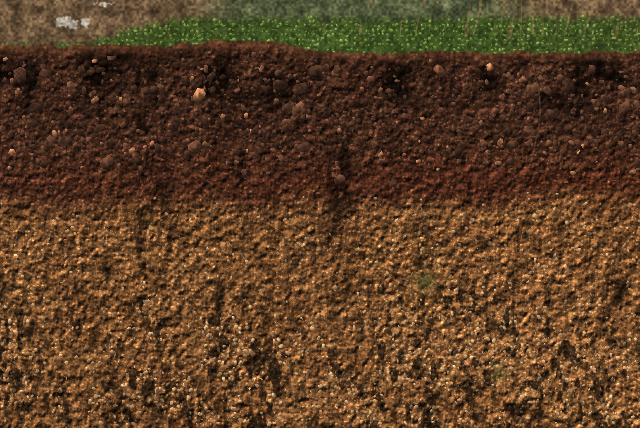
Reproduce this texture procedurally as a Shadertoy shader.

```glsl
float hash(vec2 p) {
    vec3 q = fract(p.xyx * vec3(0.1031, 0.103, 0.0973));
    q += dot(q, q.yzx + 33.33);
    return fract((q.x + q.y) * q.z);
}

float noise(vec2 p) {
    vec2 i = floor(p), f = fract(p);
    f = f * f * (3.0 - 2.0 * f);
    return mix(mix(hash(i), hash(i + vec2(1, 0)), f.x),
               mix(hash(i + vec2(0, 1)), hash(i + vec2(1, 1)), f.x), f.y);
}

float fbm(vec2 p) {
    float sum = 0.0, amp = 0.53;
    for (int i = 0; i < 4; i++) {
        sum += amp * noise(p);
        p = mat2(1.6, 1.2, -1.2, 1.6) * p + 7.3;
        amp *= 0.5;
    }
    return sum;
}

float spot(vec2 p, float x, float y, float w, float h) {
    vec2 d = (p - vec2(x, y)) / vec2(w, h);
    return exp(-dot(d, d));
}

// Angular lumps on a jittered grid: coverage, light, random id
vec3 lumps(vec2 p, float scale, float fill, float pixel) {
    p *= scale;
    vec3 result = vec3(0);
    for (int k = 0; k < 9; k++) {
        vec2 c = floor(p) + vec2(k % 3 - 1, k / 3 - 1);
        float id = hash(c + scale), a = id * 40.0;
        float radius = mix(0.22, 0.52, hash(c + 73.0));
        vec2 q = p - c - 0.2 - 0.6 * vec2(hash(c + 17.1), hash(c + 41.7));
        vec2 r = mat2(cos(a), -sin(a), sin(a), cos(a)) * q;
        r.y *= 1.0 + 0.8 * hash(c + 9.0);
        float d = max(length(r), max(abs(r.x) * 1.12, abs(r.x * 0.5 + r.y) * 1.2)) - radius;
        float edge = scale * pixel * 0.6;
        float cover = smoothstep(edge, -edge, d) * step(hash(c + 5.5), fill);
        float light = 0.5 + 0.55 * dot(q, vec2(-0.45, 0.9)) / radius;
        result = mix(result, vec3(1, light, id), cover);
    }
    return result;
}

vec3 earth(vec2 p, float pixel) {
    float broad = fbm(p * vec2(7, 5)), coarse = fbm(p * 24.0 + 3.0);
    float sub = smoothstep(0.56, 0.48, p.y + 0.09 * (broad - 0.5));

    // Dark topsoil, reddish seam and ochre subsoil
    vec3 top = mix(vec3(0.15, 0.085, 0.055), vec3(0.32, 0.2, 0.14), coarse);
    float seam = spot(p, p.x, 0.575, 1.0, 0.07) * (0.3 + 0.2 * p.x);
    top = mix(top, vec3(0.3, 0.15, 0.09), seam);
    vec3 ochre = mix(vec3(0.35, 0.22, 0.12), vec3(0.55, 0.38, 0.225), mix(broad, coarse, 0.6));
    vec3 col = mix(top, ochre * (0.98 + 0.08 * smoothstep(0.75, 1.2, p.x)), sub);

    // Crumb relief
    float relief = fbm(p * 80.0) - fbm((p + vec2(-0.003, 0.005)) * 80.0);
    col *= clamp(1.0 + 2.5 * relief, 0.25, 1.9);
    vec3 grain = lumps(p, 95.0, 0.72, pixel);
    col = mix(col * 0.82, col * (0.45 + 1.15 * grain.y) + 0.06 * (grain.z - 0.4), grain.x * 0.85);

    // Vertical fissures and shaded hollows
    float streak = noise(vec2(p.x * 34.0 + 2.0 * noise(p * 9.0), p.y * 3.5));
    float broken = smoothstep(0.38, 0.62, fbm(p * vec2(60, 30)));
    col *= 1.0 - 0.55 * smoothstep(0.7, 0.92, streak) * broken;
    float hollow = smoothstep(0.5, 0.72, fbm(p * vec2(14, 17) + 4.0)) * spot(p, p.x, 0.81, 1.0, 0.075);
    hollow += 0.6 * (spot(p, 0.27, 0.83, 0.035, 0.05) + spot(p, 0.51, 0.805, 0.04, 0.025));
    hollow += 0.7 * spot(p, 1.35, 0.8, 0.03, 0.07);
    col *= 1.0 - 0.7 * min(hollow, 1.0);

    // Stones in the topsoil
    float belt = smoothstep(0.54, 0.66, p.y) * smoothstep(0.885, 0.82, p.y);
    for (float i = 0.0; i < 3.0; i++) {
        vec3 stone = lumps(p + i * 2.7, 60.0 - 18.0 * i, belt * (0.55 - 0.13 * i), pixel);
        vec3 body = mix(vec3(0.2, 0.13, 0.095), vec3(0.43, 0.28, 0.2), stone.z * stone.z);
        body = mix(body, vec3(0.54, 0.36, 0.24), step(0.95, stone.z));
        body *= (0.3 + 1.15 * stone.y) * (0.6 + 0.8 * fbm(p * 70.0));
        col = mix(col, body, stone.x * 0.9);
    }

    // Pale mineral crumbs low in the bank
    float pale = 0.9 * spot(p, 0.46, 0.17, 0.15, 0.13) + spot(p, 1.13, 0.17, 0.27, 0.19);
    pale += 0.7 * spot(p, 0.01, 0.19, 0.07, 0.12) + 0.4 * smoothstep(0.3, 0.0, p.y) + 0.15 * sub;
    pale *= smoothstep(0.28, 0.6, fbm(p * vec2(22, 13)));
    vec3 crumb = lumps(p + 1.3, 76.0, min(pale, 0.85), pixel);
    vec3 tint = mix(vec3(0.56, 0.41, 0.25), vec3(0.74, 0.61, 0.45), crumb.z);
    col = mix(col, tint * (0.5 + 0.75 * crumb.y), crumb.x * 0.9);
    float gaps = smoothstep(0.5, 0.66, fbm(p * vec2(65, 40) + 8.0));
    col *= 1.0 - 0.6 * gaps * min(pale + 0.35 * sub, 1.0);

    // Burrows and mossy patches
    col *= 1.0 - 0.85 * (spot(p, 0.248, 0.37, 0.015, 0.013) + spot(p, 0.5, 0.137, 0.012, 0.01));
    float moss = spot(p, 0.995, 0.343, 0.025, 0.025) + 0.7 * spot(p, 1.166, 0.127, 0.02, 0.02);
    return mix(col, vec3(0.28, 0.27, 0.14) * (0.5 + coarse), moss * 0.7);
}

vec3 field(vec2 p, float pixel) {
    // Dry scrub, grey-green bush and pale litter
    float n = fbm(p * vec2(50, 40));
    vec3 col = mix(vec3(0.16, 0.12, 0.08), vec3(0.5, 0.4, 0.29), n);
    float bush = smoothstep(0.42, 0.58, p.x) * smoothstep(1.32, 1.08, p.x);
    col = mix(col, mix(vec3(0.1, 0.14, 0.08), vec3(0.4, 0.43, 0.3), n), bush * 0.85);
    float litter = spot(p, 0.16, 0.945, 0.06, 0.025) + spot(p, 0.24, 0.99, 0.04, 0.012);
    col = mix(col, vec3(0.56, 0.53, 0.48), smoothstep(0.36, 0.5, litter * n * 1.2));

    // Leafy turf with dry stalks
    float turfTop = mix(0.895, 0.957, smoothstep(0.15, 0.45, p.x)) + 0.035 * (n - 0.5);
    vec3 leaf = lumps(p, 92.0, 0.8, pixel);
    vec3 green = mix(vec3(0.19, 0.26, 0.09), vec3(0.43, 0.52, 0.26), mix(n, leaf.z, 0.5));
    green *= mix(0.75, 0.6 + 0.8 * leaf.y, leaf.x);
    col = mix(col, green, 0.95 * smoothstep(0.012, -0.012, p.y - turfTop));
    float stalk = noise(vec2(p.x * 130.0 + 5.0 * noise(p * 8.0), p.y * 14.0));
    stalk = smoothstep(0.74, 0.92, stalk) * smoothstep(0.6, 0.9, p.x) * smoothstep(0.9, 0.93, p.y);
    return mix(col, vec3(0.42, 0.34, 0.22), stalk * 0.6);
}

void mainImage(out vec4 fragColor, in vec2 fragCoord) {
    vec2 p = fragCoord / iResolution.y;
    float pixel = 1.0 / iResolution.y;
    float surface = 0.883 + 0.014 * spot(p, 0.55, p.y, 0.13, 1.0) - 0.014 * smoothstep(0.6, 0.82, p.x);
    surface += 0.018 * fbm(vec2(p.x * 28.0, 1));
    vec3 col = earth(p, pixel);

    // Sunlit lip and hanging root
    float lip = smoothstep(surface - 0.03, surface, p.y);
    col = mix(col, vec3(0.36, 0.22, 0.14) * (0.5 + fbm(p * 55.0)), lip * 0.6);
    float root = abs(p.x - 1.25 - 0.012 * sin(p.y * 19.0));
    root = smoothstep(pixel + 0.001, 0.0, root) * step(0.62, p.y);
    col = mix(col, vec3(0.38, 0.25, 0.17), root * 0.5);

    col = mix(col, field(p, pixel), smoothstep(-pixel, pixel, p.y - surface));

    // Sunlight broken by fine grit
    col *= 0.9 + 0.72 * noise(p * 180.0);
    fragColor = vec4(clamp(col, 0.0, 1.0), 1);
}
```
